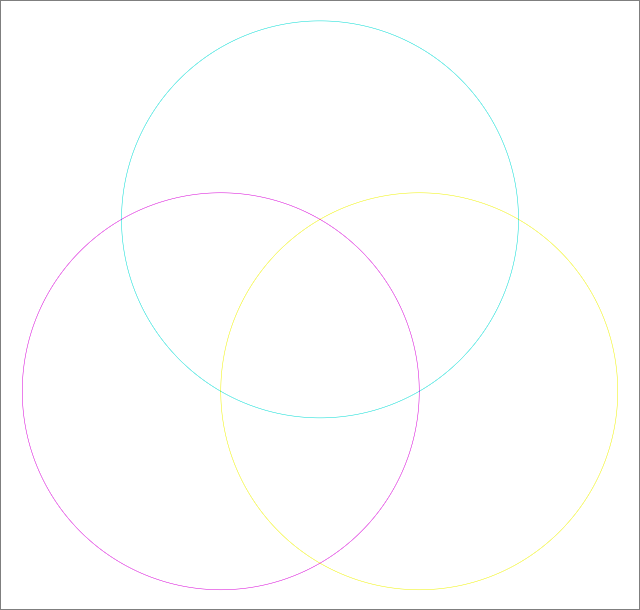
Write a Shadertoy shader that draws this background.

```glsl
// Three thin overlapping rings in cyan, magenta and yellow on a framed white sheet.

const vec3 PAPER = vec3(1.0);
const vec3 FRAME_INK = vec3(0.0);
const vec3 CYAN = vec3(0.0, 0.86, 0.83);
const vec3 MAGENTA = vec3(0.84, 0.0, 0.84);
const vec3 YELLOW = vec3(0.94, 0.95, 0.0);

// Lengths are fractions of the canvas height
const float RING_RADIUS = 0.3254;
const float LINE_WIDTH = 0.00082;
const float TRIO_HEIGHT = 0.4525;
const float THIRD_TURN = 2.0943951;

// Share of a pixel covered by a line centred on distance zero
float lineCoverage(float dist, float width, float pixel) {
    vec2 edges = dist + 0.5 * width * vec2(1.0, -1.0);
    vec2 inside = clamp(edges / pixel + 0.5, 0.0, 1.0);
    return inside.x - inside.y;
}

float ringDistance(vec2 p, vec2 center, float radius) {
    return length(p - center) - radius;
}

// Distance inward from the nearest canvas edge
float edgeDistance(vec2 p, vec2 size) {
    vec2 nearest = min(p, size - p);
    return min(nearest.x, nearest.y);
}

// Transparent ink darkens whatever lies beneath it
vec3 applyInk(vec3 base, vec3 ink, float coverage) {
    return base * mix(vec3(1.0), ink, coverage);
}

void mainImage(out vec4 fragColor, in vec2 fragCoord) {
    float pixel = 1.0 / iResolution.y;
    vec2 size = iResolution.xy * pixel;
    vec2 p = fragCoord * pixel;
    vec3 color = PAPER;

    // Rings centred on an equilateral triangle with side equal to the radius
    vec3 inks[3] = vec3[3](CYAN, MAGENTA, YELLOW);
    vec2 trioCenter = vec2(0.5 * size.x, TRIO_HEIGHT);
    for (int i = 0; i < 3; i++) {
        float angle = float(i) * THIRD_TURN;
        vec2 direction = vec2(-sin(angle), cos(angle));
        vec2 center = trioCenter + direction * RING_RADIUS / sqrt(3.0);
        float dist = ringDistance(p, center, RING_RADIUS);
        color = applyInk(color, inks[i], lineCoverage(dist, LINE_WIDTH, pixel));
    }

    // Frame hugging the canvas edge
    float frameDist = edgeDistance(p, size) - 0.5 * LINE_WIDTH;
    color = applyInk(color, FRAME_INK, lineCoverage(frameDist, LINE_WIDTH, pixel));

    fragColor = vec4(color, 1.0);
}
```
